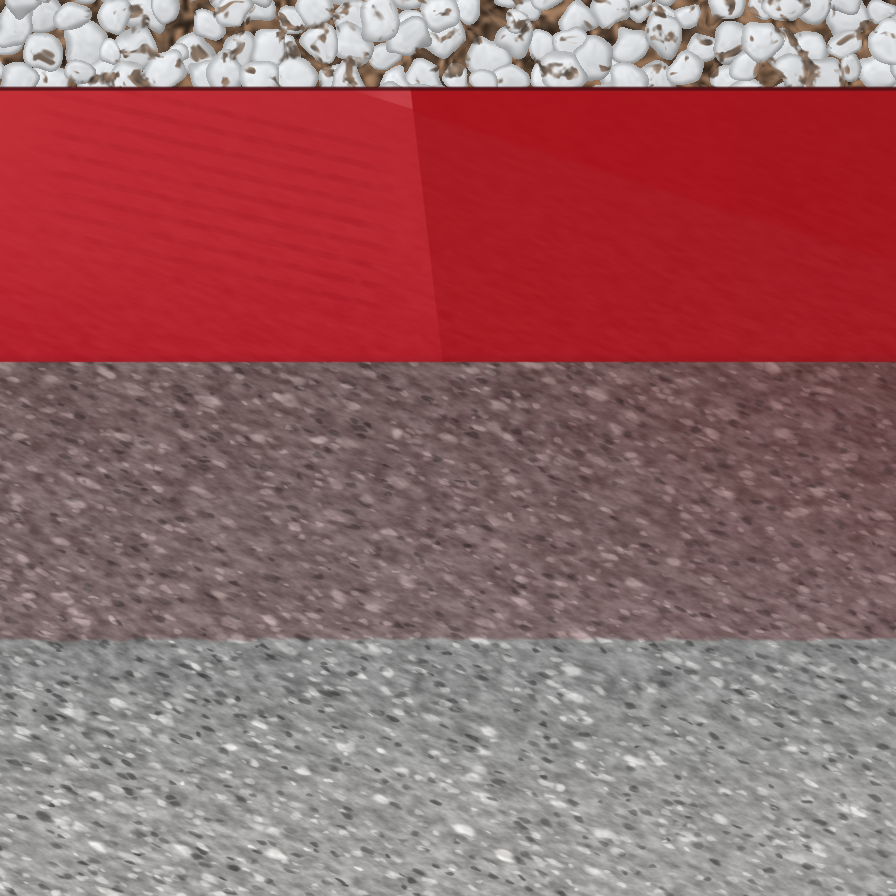
A WebGL 1 fragment shader for this texture:

```glsl
precision highp float;
// Four horizontal layers: white pebbles, a glossy red panel, and granite seen
// first through a dim reddish shade and then in plain grey. Pebbles are
// overlapping discs; granite is slanted noise with elliptical mineral flakes.

uniform vec2 u_resolution;

const float PANEL_TOP = 0.902;
const float PANEL_BASE = 0.596;
const float SHADE_BASE = 0.286;
const float GRAIN_ANGLE = 0.36;
const float PEBBLE_SCALE = 29.0;
const vec2 GRAIN_SCALE = vec2(65.0, 165.0);
const vec2 LIGHT_SCALE = vec2(29.0, 66.0);
const vec2 SMALL_SCALE = vec2(52.0, 120.0);
const vec2 DARK_SCALE = vec2(44.0, 105.0);
const vec3 PEBBLE_WHITE = vec3(0.90, 0.91, 0.92);
const vec3 SOIL_BROWN = vec3(0.40, 0.31, 0.24);
const vec3 RED_LIT = vec3(0.715, 0.155, 0.19);
const vec3 RED_DEEP = vec3(0.655, 0.085, 0.115);

float hash(vec2 p) {
  vec3 h = fract(p.xyx * 0.1031);
  h += dot(h, h.yzx + 33.33);
  return fract((h.x + h.y) * h.z);
}

vec2 hash2(vec2 p) {
  return vec2(hash(p), hash(p + vec2(37.0, 91.0)));
}

float noise(vec2 p) {
  vec2 cell = floor(p);
  vec2 f = fract(p);
  f = f * f * (3.0 - 2.0 * f);
  vec2 e = vec2(1.0, 0.0);
  return mix(mix(hash(cell), hash(cell + e), f.x),
             mix(hash(cell + e.yx), hash(cell + e.xx), f.x), f.y);
}

float fbm(vec2 p) {
  return 0.55 * noise(p) + 0.3 * noise(p * 2.1 + 17.0) + 0.15 * noise(p * 4.3 + 51.0);
}

vec2 slanted(vec2 p) {
  float c = cos(GRAIN_ANGLE);
  float s = sin(GRAIN_ANGLE);
  return vec2(c * p.x - s * p.y, s * p.x + c * p.y);
}

// Scattered soft spots; the caller stretches q to make them elongated.
float flakes(vec2 q, float density, float seed) {
  q += 0.35 * (vec2(noise(q * 2.3 + seed), noise(q * 2.3 + seed + 40.0)) - 0.5);
  vec2 base = floor(q);
  float cover = 0.0;
  for (int j = -1; j <= 1; j++) {
    for (int i = -1; i <= 1; i++) {
      vec2 id = base + vec2(float(i), float(j));
      vec2 center = id + hash2(id + seed);
      float pick = hash(id + seed + 71.0);
      float radius = mix(0.24, 0.5, hash(id + seed + 13.0));
      float spot = 1.0 - smoothstep(radius * 0.35, radius, length(q - center));
      cover = max(cover, spot * step(pick, density) * (0.55 + 0.45 * pick / density));
    }
  }
  return cover;
}

vec3 pebbles(vec2 p) {
  vec2 q = p * PEBBLE_SCALE;
  q += 0.4 * (vec2(noise(q * 1.7), noise(q * 1.7 + 30.0)) - 0.5);
  vec2 base = floor(q);
  vec3 col = SOIL_BROWN * (0.4 + 1.3 * noise(q * 4.0));
  float top = -1.0;
  for (int j = -1; j <= 1; j++) {
    for (int i = -1; i <= 1; i++) {
      vec2 id = base + vec2(float(i), float(j));
      float order = hash(id + 5.0);
      float radius = mix(0.42, 0.74, hash(id + 19.0));
      vec2 d = (q - id - 0.15 - 0.7 * hash2(id)) / radius;
      float r = length(d);
      if (r < 1.0 && order > top) {
        top = order;
        float light = 0.95 + 0.09 * dot(d, vec2(-0.5, 0.8)) - 0.24 * smoothstep(0.65, 1.0, r);
        col = PEBBLE_WHITE * (light + 0.07 * (hash(id + 47.0) - 0.5));
      }
    }
  }
  // Bits of soil clustered between the stones
  float soil = smoothstep(0.61, 0.76, fbm(q * 2.2 + 9.0) + 0.16 * (noise(q * 0.45) - 0.5));
  col = mix(col, SOIL_BROWN * (0.5 + noise(q * 5.0)), 0.8 * soil);
  return col + 0.06 * (noise(q * 6.0) - 0.5);
}

vec3 panel(vec2 p, float px) {
  float depth = (PANEL_TOP - p.y) / (PANEL_TOP - PANEL_BASE);
  float seam = 0.458 + 0.036 * depth;
  float left = 1.0 - smoothstep(-px, px, p.x - seam);
  vec3 lit = RED_LIT + vec3(0.045, 0.03, 0.025) * (1.0 - p.x / 0.48) * (1.0 - depth);
  lit -= vec3(0.02, 0.025, 0.02) * smoothstep(0.5, 1.0, depth);
  // Slanting reflection edge on the deeper side
  float ray = 0.877 - 0.313 * (p.x - 0.458) - p.y;
  vec3 deep = RED_DEEP + vec3(0.0, 0.022, 0.024) * smoothstep(-0.004, 0.006, ray);
  deep -= vec3(0.02, 0.0, 0.0) * smoothstep(0.6, 1.0, p.x);
  vec3 col = mix(deep, lit, left);
  // Faint diagonal bands and a pale corner wedge
  float row = p.y + 0.23 * p.x;
  float band = smoothstep(0.15, 0.8, sin(row * 285.0));
  float bandArea = left * smoothstep(0.02, 0.09, p.x) * (1.0 - smoothstep(0.40, 0.45, p.x));
  bandArea *= smoothstep(0.70, 0.76, row) * (1.0 - smoothstep(0.93, 0.95, row));
  col -= vec3(0.035, 0.02, 0.015) * band * bandArea * (0.35 + 0.65 * noise(vec2(p.x * 110.0, row * 90.0)));
  float wedge = left * smoothstep(-px, px, p.y - 0.897 + 0.31 * (p.x - 0.40));
  col += vec3(0.05, 0.09, 0.08) * wedge * smoothstep(0.38, 0.44, p.x);
  vec2 q = slanted(p);
  col += 0.035 * (fbm(q * vec2(55.0, 190.0)) - 0.5) * (0.4 + depth);
  return col * (1.0 - 0.08 * smoothstep(0.96, 1.0, depth));
}

vec3 granite(vec2 p, float px) {
  vec2 q = slanted(p);
  float grain = fbm(q * GRAIN_SCALE) - 0.5;
  float pale = max(flakes(q * LIGHT_SCALE, 0.24, 3.0), 0.75 * flakes(q * SMALL_SCALE, 0.28, 23.0));
  float dark = flakes(q * DARK_SCALE + 0.5, 0.30, 61.0);
  float down = clamp((PANEL_BASE - p.y) / (PANEL_BASE - SHADE_BASE), 0.0, 1.0);
  vec3 shaded = mix(vec3(0.43, 0.355, 0.35), vec3(0.485, 0.415, 0.415), down);
  float blush = smoothstep(0.35, 1.0, p.x) * (1.0 - 0.65 * down);
  shaded -= vec3(0.015, 0.075, 0.07) * blush;
  vec3 plain = mix(vec3(0.62, 0.615, 0.61), vec3(0.535, 0.54, 0.535), smoothstep(0.05, SHADE_BASE, p.y));
  float edge = SHADE_BASE + 0.005 * (noise(q * GRAIN_SCALE * 0.6) - 0.5);
  float open = 1.0 - smoothstep(-2.0 * px, 2.0 * px, p.y - edge);
  vec3 col = mix(shaded, plain, open);
  float contrast = mix(0.75, 1.0, open) * (1.0 - 0.3 * blush);
  col += grain * 0.36 * contrast;
  col = mix(col, col * 0.48, dark * 0.8 * contrast);
  return col + vec3(0.27, 0.265, 0.26) * pale * contrast;
}

void main() {
  vec2 p = gl_FragCoord.xy / u_resolution;
  float px = 1.0 / u_resolution.y;
  vec3 col = granite(p, px);
  col = mix(col, panel(p, px), smoothstep(-px, px, p.y - PANEL_BASE));
  col = mix(col, pebbles(p), smoothstep(-px, px, p.y - PANEL_TOP));
  // Narrow shadow line beneath the pebbles
  float crease = 1.0 - smoothstep(0.001, 0.0035, abs(p.y - PANEL_TOP + 0.001));
  col = mix(col, vec3(0.24, 0.06, 0.07), 0.75 * crease);
  gl_FragColor = vec4(clamp(col, 0.0, 1.0), 1.0);
}
```
